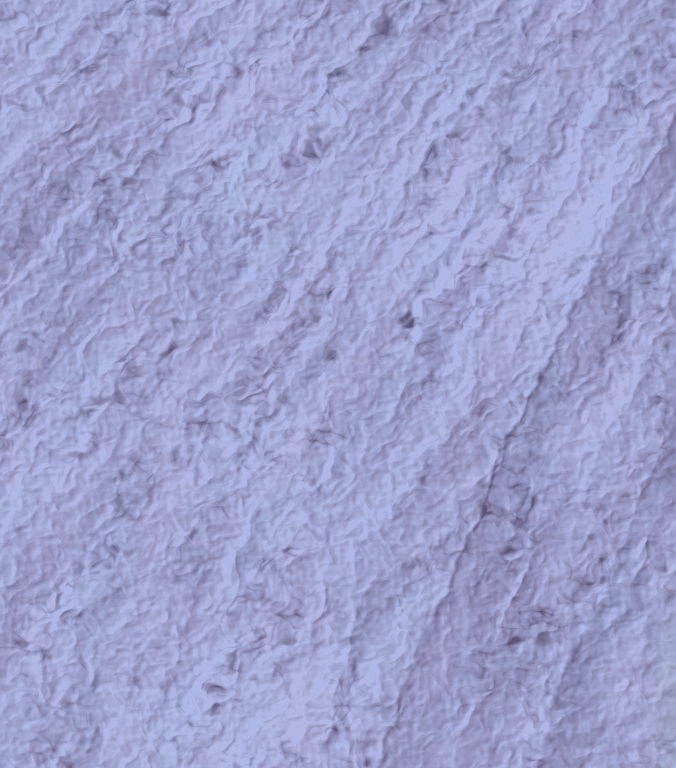
This texture is drawn by a Shadertoy shader. Its source:

```glsl
// Pale violet frosted slope seen from above: leaning ridges, fine cracks and one long scarp.

const vec3 SHADOW = vec3(0.45, 0.44, 0.59);
const vec3 LIGHT = vec3(0.67, 0.69, 0.87);
const vec3 FROST = vec3(0.69, 0.75, 0.92);
const vec3 PALE_EDGE = vec3(0.66, 0.72, 0.80);
const vec3 PINK_TINT = vec3(0.018, -0.006, -0.008);
const vec2 TO_LIGHT = vec2(-0.90, 0.44);
const float BASE_TONE = 0.845;
const float RELIEF_STEP = 0.003;
const float RELIEF_GAIN = 1.05;
const float CRACK_WIDTH = 0.0021;
const float CRACK_DEPTH = 0.55;
const float SMUDGE_DEPTH = 0.60;
const float SCARP_DEPTH = 0.34;
const float SCARP_SPACING = 0.205;

vec2 hashGradient(vec2 cell) {
    vec3 h = fract(vec3(cell.xyx) * vec3(0.1031, 0.1030, 0.0973));
    h += dot(h, h.yzx + 33.33);
    float angle = 6.2832 * fract((h.x + h.y) * h.z);
    return vec2(cos(angle), sin(angle));
}

// Gradient noise, roughly -0.7 to 0.7
float noise(vec2 p) {
    p += 71.3;
    vec2 i = floor(p), f = fract(p);
    vec2 w = f * f * f * (f * (f * 6.0 - 15.0) + 10.0);
    float a = dot(hashGradient(i), f);
    float b = dot(hashGradient(i + vec2(1, 0)), f - vec2(1, 0));
    float c = dot(hashGradient(i + vec2(0, 1)), f - vec2(0, 1));
    float d = dot(hashGradient(i + vec2(1, 1)), f - vec2(1, 1));
    return mix(mix(a, b, w.x), mix(c, d, w.x), w.y);
}

// Two-scale offset that makes smooth contours ragged
vec2 ragged(vec2 p) {
    vec2 coarse = vec2(noise(p * 24.0), noise(p * 24.0 + 9.0));
    vec2 fine = vec2(noise(p * 63.0 + 3.0), noise(p * 63.0 + 6.0));
    return p + 0.012 * coarse + 0.006 * fine;
}

// Signed horizontal distance to the curved main scarp
float scarpDistance(vec2 p) {
    return p.x - (0.49 + 0.36 * p.y + 0.11 * p.y * p.y);
}

// Coordinates across and along the ridges, which lean over more at upper left
vec2 ridgeSpace(vec2 p) {
    float s = scarpDistance(p);
    float lean = 0.22 * p.y * p.y * (1.0 - smoothstep(-0.7, 0.0, s));
    float wobble = 0.030 * noise(p * 7.0) + 0.016 * noise(p * 21.0 + 4.0);
    return vec2(s - lean + wobble, p.y);
}

// Height: broken crests, scalloped lumps, then grain
float height(vec2 p) {
    vec2 bent = ragged(p);
    vec2 q = ridgeSpace(bent);
    float h = -0.12 * abs(noise(q * vec2(13.0, 4.5))) / 13.0;
    h -= 0.08 * abs(noise(q * vec2(28.0, 19.0) + 5.0)) / 28.0;
    h -= 0.13 * abs(noise(bent * vec2(32.0, 38.0))) / 32.0;
    h -= 0.10 * abs(noise(bent * vec2(56.0, 68.0) + 7.0)) / 56.0;
    h += 0.09 * noise(p * 112.0) / 112.0;
    return h;
}

// Dark line where the noise crosses zero, thinning out as its mask fades
float crack(vec2 p, vec2 frequency, float mask) {
    float line = abs(noise(p * frequency)) / max(frequency.x, frequency.y);
    return mask * exp(-line / (CRACK_WIDTH * (0.6 + 0.6 * mask)));
}

// Lit lip, dark edge and shade fading to the right of a scarp
float scarpTone(float d, float patchiness) {
    float shade = smoothstep(-0.002, 0.004, d) * exp(-max(d, 0.0) / 0.085);
    float edge = exp(-pow((d - 0.002) / 0.003, 2.0)) * patchiness;
    float lip = exp(-pow((d + 0.005) / 0.0035, 2.0));
    return 0.5 * lip - shade - 1.2 * edge;
}

void mainImage(out vec4 fragColor, in vec2 fragCoord) {
    vec2 p = fragCoord / iResolution.y;
    vec2 bent = ragged(p);
    vec2 q = ridgeSpace(bent);

    // Broad light and side-lit relief
    float tone = BASE_TONE + 0.26 * noise(p * 3.1 + 2.0) + 0.24 * noise(q * vec2(11.0, 5.0) + 8.0);
    float slope = (height(p) - height(p + TO_LIGHT * RELIEF_STEP)) / RELIEF_STEP;
    tone += RELIEF_GAIN * slope;

    // Short broken cracks: level, along the ridges, and a fine web
    float cluster = smoothstep(-0.35, 0.35, noise(q * vec2(12.0, 7.0) + 1.0));
    float levelMask = cluster * smoothstep(-0.05, 0.35, noise(p * vec2(24.0, 40.0) + 12.0));
    float ridgeMask = cluster * smoothstep(-0.05, 0.35, noise(p * 31.0 + 17.0));
    float webMask = cluster * smoothstep(0.0, 0.40, noise(p * 42.0 + 26.0));
    float cracks = crack(bent, vec2(17.0, 44.0), levelMask);
    cracks += crack(q, vec2(36.0, 14.0), ridgeMask);
    cracks += crack(bent + 2.0, vec2(46.0, 58.0), webMask);
    tone -= CRACK_DEPTH * cracks;

    // Small dark smudges
    float smudge = smoothstep(0.22, 0.55, noise(bent * vec2(40.0, 50.0) + 21.0));
    tone -= SMUDGE_DEPTH * smudge * cluster;

    // Main scarp and a weaker, shorter one beside it
    float d = scarpDistance(p) + 0.018 * noise(p * 9.0 + 30.0) + 0.009 * noise(p * 31.0);
    d += 0.004 * noise(p * 70.0);
    float patchiness = smoothstep(-0.25, 0.25, noise(p * 8.0 + 14.0));
    tone += SCARP_DEPTH * scarpTone(d, patchiness);
    float lowerPart = 1.0 - smoothstep(0.35, 0.60, p.y);
    tone += 0.6 * SCARP_DEPTH * lowerPart * scarpTone(d - SCARP_SPACING, patchiness);

    // Slanted ripples at lower right and fine woven grain
    float rippleArea = smoothstep(0.03, 0.20, d) * (1.0 - smoothstep(0.15, 0.50, p.y));
    tone += 0.35 * rippleArea * noise(vec2(p.x * 16.0, (p.y - 0.35 * p.x) * 58.0));
    tone += 0.13 * noise(p * vec2(150.0, 50.0)) + 0.15 * noise(p * vec2(50.0, 150.0));

    // Colour, frost patches and pale corner
    tone = clamp(tone, -0.40, 1.10);
    vec3 color = mix(SHADOW, LIGHT, tone);
    color += PINK_TINT * (noise(q * vec2(14.0, 6.0) + 40.0) + 0.5 * (0.7 - tone));
    float frost = smoothstep(0.15, 0.50, noise(p * vec2(7.0, 6.0) + 50.0));
    frost *= smoothstep(0.2, 0.8, p.y - 0.4 * p.x) * smoothstep(0.5, 1.0, tone);
    color = mix(color, FROST, 0.7 * frost);
    float corner = smoothstep(0.83, 0.88, p.x) * (1.0 - smoothstep(0.10, 0.30, p.y));
    color = mix(color, PALE_EDGE, 0.4 * corner);
    fragColor = vec4(color, 1.0);
}
```
